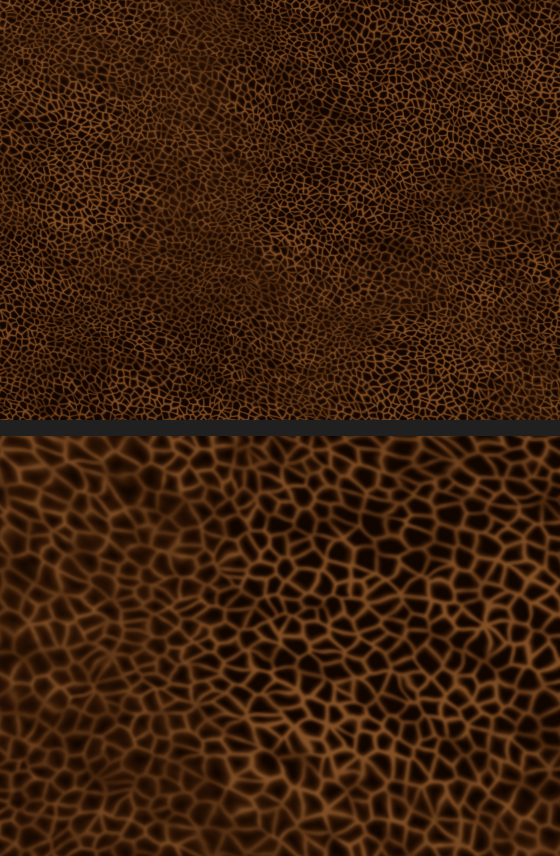
Top, the full canvas; bottom, a detail of the centre.
A Shadertoy shader for this texture:

```glsl
// Dark brown pebbled leather: pale creases around small dark pits, worn in soft patches.

const float GRAIN_COUNT   = 64.0;             // pebbles per canvas height
const vec2  GRAIN_STRETCH = vec2(0.90, 1.12); // pebbles are longer along the slope
const float SLOPE         = -0.42;            // main crease direction, radians
const float JITTER        = 0.88;             // irregularity of the pebbles
const float CREASE_WIDTH  = 0.145;            // falloff, in pebble sizes
const float CREASE_SOFT   = 0.05;             // roundness of the crease top
const float ROUNDING      = 20.0;             // lower gives rounder pits
const float DEEP_CONTRAST = 1.32;
const float WORN_CONTRAST = 0.72;
const float MID_LEVEL     = 2.50;             // palette step of the worn leather
const float SHADING       = 1.45;             // slow light and dark areas
const float MOTTLING      = 1.10;             // fine specks
const float SAMPLE_SPREAD = 0.0030;           // softening, in canvas heights
const int   AA            = 3;                // samples per side

const vec3 PALETTE[6] = vec3[6](
    vec3(0.065, 0.020, 0.000), vec3(0.14, 0.06, 0.01), vec3(0.20, 0.09, 0.02),
    vec3(0.26, 0.14, 0.04), vec3(0.34, 0.19, 0.08), vec3(0.46, 0.28, 0.13));

float hash(vec2 p) {
    return fract(sin(dot(p, vec2(127.1, 311.7))) * 43758.5453);
}

vec2 hash2(vec2 p) {
    return vec2(hash(p), hash(p + vec2(37.3, 17.9)));
}

float noise(vec2 p) {
    vec2 i = floor(p), f = fract(p);
    f = f * f * (3.0 - 2.0 * f);
    return mix(mix(hash(i), hash(i + vec2(1, 0)), f.x),
               mix(hash(i + vec2(0, 1)), hash(i + vec2(1, 1)), f.x), f.y);
}

float fbm(vec2 p) {
    float sum = 0.0, amp = 0.55;
    for (int i = 0; i < 3; i++) {
        sum += amp * noise(p);
        p = p * 2.1 + 13.7;
        amp *= 0.5;
    }
    return sum;
}

vec2 seedOffset(vec2 cell) {
    return 0.5 + JITTER * (hash2(cell) - 0.5);
}

// Rounded distance to the nearest border between pebbles
float borderDistance(vec2 p) {
    vec2 base = floor(p), f = fract(p), nearCell = vec2(0), nearSeed = vec2(0);
    float best = 9.0;
    for (int y = -1; y <= 1; y++)
    for (int x = -1; x <= 1; x++) {
        vec2 cell = vec2(x, y);
        vec2 seed = cell + seedOffset(base + cell) - f;
        float d = dot(seed, seed);
        if (d < best) { best = d; nearSeed = seed; nearCell = cell; }
    }
    float sum = 0.0;
    for (int y = -2; y <= 2; y++)
    for (int x = -2; x <= 2; x++) {
        if (x == 0 && y == 0) continue;
        vec2 cell = nearCell + vec2(x, y);
        vec2 seed = cell + seedOffset(base + cell) - f;
        float d = dot(0.5 * (seed + nearSeed), normalize(seed - nearSeed));
        sum += exp(-ROUNDING * d);
    }
    return -log(sum) / ROUNDING;
}

// Palette step of the pebbles: 0 in the pits, 5 on the creases
float pebbles(vec2 p) {
    float d = max(borderDistance(p), 0.0);
    float crease = exp((CREASE_SOFT - length(vec2(d, CREASE_SOFT))) / CREASE_WIDTH);
    float strength = 0.72 + 0.30 * noise(p * 0.8 + 5.0)
                   + 0.26 * noise(p * vec2(0.22, 0.8) + 61.0);
    return 5.5 * strength * crease - 0.7;
}

float leatherLevel(vec2 uv) {
    // Bend the grain so that pebbles vary in size, then align it with the slope
    vec2 bend = vec2(noise(uv * 7.0), noise(uv * 7.0 + 31.0)) - 0.5;
    vec2 q = uv + 0.035 * bend;
    float c = cos(SLOPE), s = sin(SLOPE);
    q = vec2(c * q.x + s * q.y, c * q.y - s * q.x) * GRAIN_STRETCH * GRAIN_COUNT;
    q += 0.4 * (vec2(noise(q * 1.1), noise(q * 1.1 + 19.0)) - 0.5);

    // Broad patches: deep open grain fading into worn, flat grain
    float deep = smoothstep(0.20, 0.64, fbm(uv * vec2(3.6, 5.4) + 2.3));
    float contrast = mix(WORN_CONTRAST, DEEP_CONTRAST, deep);
    float level = MID_LEVEL + (pebbles(q) - MID_LEVEL) * contrast;

    // Slow shading and fine mottling
    level += SHADING * (fbm(uv * vec2(2.2, 3.6) + 8.1) - 0.45);
    level += MOTTLING * (noise(q * 2.4) - 0.5);
    return level;
}

vec3 leatherColor(float level) {
    vec3 color = PALETTE[0];
    for (int i = 1; i < 6; i++)
        color = mix(color, PALETTE[i], clamp(level - float(i - 1), 0.0, 1.0));
    return color * (1.0 + 0.12 * clamp(level - 5.0, 0.0, 1.0));
}

void mainImage(out vec4 fragColor, in vec2 fragCoord) {
    vec2 uv = fragCoord / iResolution.y;
    vec3 color = vec3(0);
    for (int y = 0; y < AA; y++)
    for (int x = 0; x < AA; x++) {
        vec2 offset = (vec2(x, y) + 0.5) / float(AA) - 0.5;
        color += leatherColor(leatherLevel(uv + offset * SAMPLE_SPREAD));
    }
    fragColor = vec4(color / float(AA * AA), 1.0);
}
```
